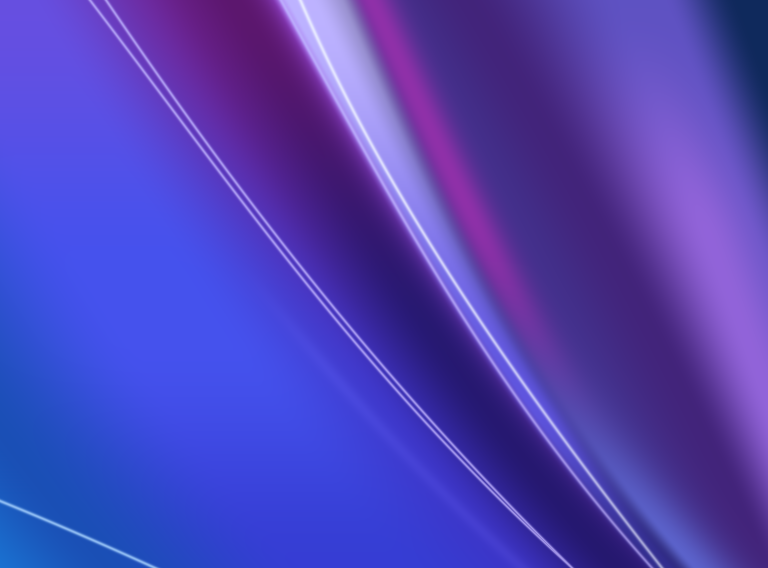
A WebGL 1 fragment shader for this background:

```glsl
precision highp float;
// Flowing silk-like folds in blue, violet and magenta, crossed by thin light lines.
// Every fold follows a cubic curve x(t), with t running down the canvas; colours
// are blended by horizontal distance from those curves.

uniform vec2 u_resolution;

// Cubic coefficients of each curve: x = a + b t + c t^2 + d t^3
const vec4 CREASE      = vec4(0.366, 0.411, -0.036, 0.108);
const vec4 INNER_LINE  = vec4(0.391, 0.318, 0.194, -0.041);
const vec4 LEFT_LINE_A = vec4(0.117, 0.565, -0.063, 0.126);
const vec4 LEFT_LINE_B = vec4(0.138, 0.503, 0.058, 0.046);
const vec4 VALLEY      = vec4(0.612, 0.450, -0.062, 0.0);
const vec4 RIDGE       = vec4(0.800, 0.270, 0.0, 0.0);
const vec4 BAND_WIDTH  = vec4(0.100, -0.100, 0.050, 0.0);
const vec4 PINK_OFFSET = vec4(0.118, -0.070, 0.0, 0.0);
const vec4 CORNER_LINE = vec4(0.882, 0.550, 0.170, 0.0);

const float LINE_WIDTH = 0.0025;

// Left sheet
const vec3 PLUM        = vec3(0.35, 0.08, 0.41);
const vec3 INDIGO      = vec3(0.14, 0.09, 0.43);
const vec3 MAGENTA     = vec3(0.43, 0.14, 0.58);
const vec3 ROYAL       = vec3(0.24, 0.20, 0.77);
const vec3 PERIWINKLE  = vec3(0.40, 0.31, 0.88);
const vec3 BLUE        = vec3(0.27, 0.32, 0.93);
const vec3 DEEP_BLUE   = vec3(0.21, 0.24, 0.83);
const vec3 AZURE       = vec3(0.10, 0.31, 0.71);
const vec3 CYAN        = vec3(0.10, 0.47, 0.84);
// Bright band and right sheet
const vec3 BAND_TOP    = vec3(0.74, 0.70, 1.00);
const vec3 BAND_MID    = vec3(0.37, 0.33, 0.87);
const vec3 BAND_LOW    = vec3(0.20, 0.18, 0.56);
const vec3 HALO        = vec3(0.64, 0.32, 0.92);
const vec3 PINK        = vec3(0.56, 0.19, 0.66);
const vec3 SLATE       = vec3(0.26, 0.19, 0.55);
const vec3 WINE        = vec3(0.26, 0.14, 0.48);
const vec3 LAVENDER    = vec3(0.57, 0.39, 0.85);
const vec3 DUSK        = vec3(0.37, 0.32, 0.76);
const vec3 NIGHT       = vec3(0.06, 0.16, 0.36);
const vec3 MIST        = vec3(0.36, 0.39, 0.80);
// Lines
const vec3 WHITE_LIGHT = vec3(0.91, 0.92, 1.00);
const vec3 LILAC_LIGHT = vec3(0.74, 0.69, 0.99);
const vec3 CYAN_LIGHT  = vec3(0.66, 0.83, 1.00);

float curve(vec4 k, float t) {
  return k.x + t * (k.y + t * (k.z + t * k.w));
}

// Soft bell profile, 1 at the centre
float bell(float d, float width) {
  float q = d / width;
  return exp(-q * q);
}

// Left sheet; e is the distance leftward from the crease
vec3 leftSheet(float e, float t) {
  vec3 shadow = mix(PLUM, INDIGO, smoothstep(0.0, 0.6, t));
  vec3 middle = mix(MAGENTA, ROYAL, smoothstep(0.0, 0.75, t));
  vec3 body = mix(PERIWINKLE, BLUE, smoothstep(0.0, 0.5, t));
  body = mix(body, DEEP_BLUE, smoothstep(0.6, 1.0, t));
  vec3 c = mix(shadow, middle, smoothstep(0.04, 0.19, e));
  c = mix(c, body, smoothstep(0.12, 0.33, e));
  c = mix(c, AZURE, smoothstep(0.45, 0.72, e));
  return mix(c, CYAN, smoothstep(0.70, 0.90, e));
}

// Right sheet: slate slope, wine valley, lavender ridge, dark corner
vec3 rightSheet(float x, float t, float crease, float edge) {
  float valley = curve(VALLEY, t);
  float ridge = curve(RIDGE, t);
  vec3 c = mix(SLATE, WINE, smoothstep(valley - 0.12, valley, x));
  vec3 crest = mix(DUSK, LAVENDER, smoothstep(0.0, 0.42, t));
  c = mix(c, crest, smoothstep(valley, ridge + 0.01, x));
  c = mix(c, DUSK, smoothstep(ridge + 0.01, ridge + 0.09, x) * 0.7);
  float corner = 0.91 + 0.28 * t;
  c = mix(c, NIGHT, smoothstep(corner - 0.045, corner + 0.05, x));
  float pink = bell(x - crease - curve(PINK_OFFSET, t), 0.030);
  c = mix(c, PINK, pink * (1.0 - smoothstep(0.35, 0.85, t)));
  return mix(c, MIST, bell(x - edge, 0.055) * smoothstep(0.45, 1.0, t));
}

void main() {
  vec2 uv = gl_FragCoord.xy / u_resolution;
  float x = uv.x;
  float t = 1.0 - uv.y;
  float crease = curve(CREASE, t);
  float d = x - crease;
  float width = curve(BAND_WIDTH, t);

  // Sheets on either side of the bright band
  vec3 left = leftSheet(-d, t);
  left += 0.035 * bell(x - curve(LEFT_LINE_A, t) + 0.065, 0.012) * smoothstep(0.45, 0.7, t);
  left = mix(left, HALO, exp(min(d, 0.0) / 0.016) * (1.0 - 0.85 * t));
  vec3 right = rightSheet(x, t, crease, crease + width);

  // Bright band, fading down and toward its right edge
  vec3 band = mix(BAND_TOP, BAND_MID, smoothstep(0.0, 0.72, t));
  band = mix(band, BAND_LOW, smoothstep(0.7, 1.0, t));
  band *= 1.0 - 0.25 * smoothstep(0.4, 1.0, d / width);
  vec3 color = mix(left, band, smoothstep(-0.012, 0.010, d));
  color = mix(color, right, smoothstep(width - 0.022, width + 0.008, d));

  // Thin light lines
  float innerLine = bell(x - curve(INNER_LINE, t), LINE_WIDTH * 1.15);
  float leftLines = max(bell(x - curve(LEFT_LINE_A, t), LINE_WIDTH),
                        bell(x - curve(LEFT_LINE_B, t), LINE_WIDTH));
  float cornerLine = bell(t - curve(CORNER_LINE, x), LINE_WIDTH * 1.3);
  color = mix(color, WHITE_LIGHT, innerLine * (0.95 - 0.35 * t));
  color = mix(color, LILAC_LIGHT, bell(d, LINE_WIDTH * 1.1) * (0.85 - 0.2 * t));
  color = mix(color, LILAC_LIGHT, leftLines * 0.8);
  color = mix(color, CYAN_LIGHT, cornerLine * 0.8);

  gl_FragColor = vec4(color, 1.0);
}
```
